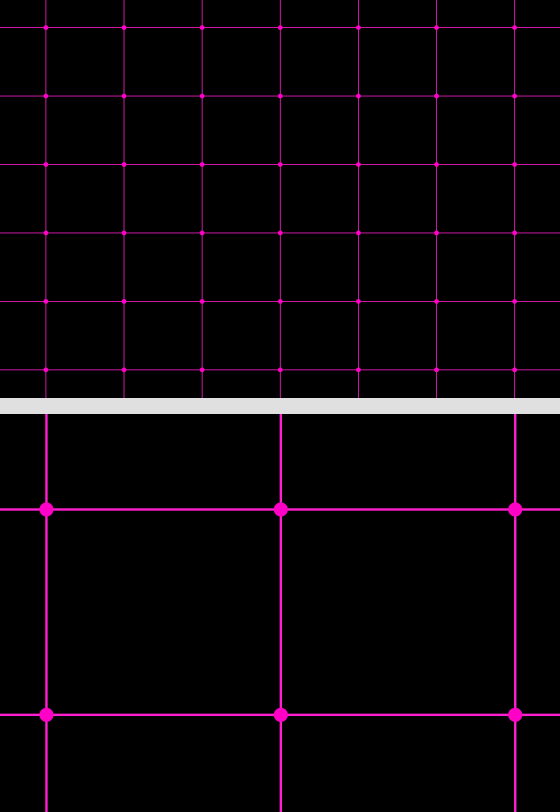
Top, the full canvas; bottom, a detail of the centre.
Write a Shadertoy shader that draws this pattern.

```glsl
// Lengths are fractions of the canvas height.
const vec2 CELL_SIZE = vec2(0.1963, 0.1720);
const vec2 GRID_SHIFT = vec2(0.0007, 0.0007);
const float LINE_WIDTH = 0.0020;
const float DOT_RADIUS = 0.0059;
const vec3 BACKGROUND = vec3(0.0);
const vec3 LINE_COLOR = vec3(1.0, 0.12, 0.81);
const vec3 DOT_COLOR = vec3(1.0, 0.0, 0.78);

// Share of a pixel covered by a line, exact even below one pixel wide.
vec2 lineCoverage(vec2 offset, float pixel) {
    vec2 covered = 0.5 * (LINE_WIDTH + pixel) - abs(offset);
    return clamp(covered / pixel, 0.0, min(1.0, LINE_WIDTH / pixel));
}

float dotCoverage(vec2 offset, float pixel) {
    return clamp(0.5 + (DOT_RADIUS - length(offset)) / pixel, 0.0, 1.0);
}

void mainImage(out vec4 fragColor, in vec2 fragCoord) {
    float pixel = 1.0 / iResolution.y;
    vec2 position = (fragCoord - 0.5 * iResolution.xy) * pixel - GRID_SHIFT;

    // A column runs through the centre; rows straddle it by half a cell.
    vec2 cell = position / CELL_SIZE + vec2(0.5, 0.0);
    vec2 offset = (fract(cell) - 0.5) * CELL_SIZE;

    // Thin lines, then a dot on each crossing.
    vec2 lines = lineCoverage(offset, pixel);
    vec3 color = mix(BACKGROUND, LINE_COLOR, max(lines.x, lines.y));
    color = mix(color, DOT_COLOR, dotCoverage(offset, pixel));

    fragColor = vec4(color, 1.0);
}
```
